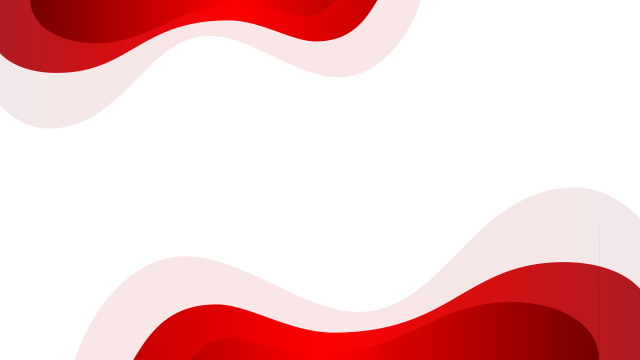
A WebGL 1 fragment shader for this background:

```glsl
precision highp float;
// Two corner stacks of flowing red waves on white: a pale sheet, a red sheet and a dark core.
// Each outline is a chain of cubic arcs measured from its corner; the upper left stack
// is the lower right one turned half a circle and shrunk.
uniform vec2 u_resolution;

// Signed distance below a cubic arc whose x always grows; positive is inside.
float arcDistance(vec2 q, vec2 a, vec2 b, vec2 c, vec2 d) {
  // Polynomial form of the arc
  vec2 k1 = 3.0 * (b - a);
  vec2 k2 = 3.0 * (c - b) - k1;
  vec2 k3 = d - a - k1 - k2;

  // Bisect for the parameter at this x
  float t = 0.5;
  float stepSize = 0.25;
  for (int i = 0; i < 10; i++) {
    float x = a.x + t * (k1.x + t * (k2.x + t * k3.x));
    t += stepSize * sign(q.x - x);
    stepSize *= 0.5;
  }
  vec2 offset = q - a - t * (k1 + t * (k2 + t * k3));
  vec2 tangent = k1 + t * (2.0 * k2 + 3.0 * t * k3);
  return dot(offset, vec2(tangent.y, -tangent.x)) / max(length(tangent), 0.0001);
}

// Outline: head (point, handle), three level extremes (handle in, x, handle out, y),
// then tail (handle, point).
float waveDistance(vec2 q, vec4 head, vec4 crest, vec4 trough, vec4 crest2, vec4 tail) {
  vec2 a = head.xy;
  vec2 b = head.zw;
  vec2 c = crest.xw;
  vec2 d = crest.yw;
  if (q.x > crest2.y) {
    a = crest2.yw;
    b = crest2.zw;
    c = tail.xy;
    d = tail.zw;
  } else if (q.x > crest.y) {
    vec4 m = crest;
    vec4 n = trough;
    if (q.x > trough.y) {
      m = trough;
      n = crest2;
    }
    a = m.yw;
    b = m.zw;
    c = n.xw;
    d = n.yw;
  }
  return arcDistance(q, a, b, c, d);
}

// Horizontal gradient with its brightest stop in the middle.
vec3 ramp(float x, float startX, float endX, vec3 startColor, vec3 middle, vec3 endColor) {
  vec3 color = mix(startColor, middle, clamp((x - startX) / (3.8 - startX), 0.0, 1.0));
  return mix(color, endColor, clamp((x - 3.8) / (endX - 3.8), 0.0, 1.0));
}

float coverage(float dist, float pixel) {
  return clamp(dist / pixel + 0.5, 0.0, 1.0);
}

void main() {
  vec2 canvas = vec2(7.68, 4.34);
  vec2 p = gl_FragCoord.xy / u_resolution * canvas;
  float pixel = canvas.x / u_resolution.x;

  // Coordinates from the nearer corner; the empty band between the stacks hides the switch
  vec2 q = vec2(canvas.x - p.x, p.y);
  if (p.y > 2.4) {
    q = vec2(p.x, canvas.y - p.y) / 0.745;
    pixel /= 0.745;
  }
  vec3 brightRed = vec3(1.0, 0.0, 0.0);
  vec3 color = vec3(1.0);

  // Pale outer sheet
  float pale = waveDistance(q, vec4(0.0, 1.71, 0.25, 1.95), vec4(0.5, 0.78, 2.0, 2.08),
    vec4(2.35, 3.38, 4.05, 0.58), vec4(4.75, 5.46, 6.1, 1.25), vec4(6.6, 0.6, 6.78, 0.0));
  vec3 blush = ramp(q.x, 0.0, 6.78, vec3(0.95, 0.91, 0.915), vec3(0.98, 0.9, 0.9),
    vec3(0.975, 0.9, 0.9));
  color = mix(color, blush, coverage(pale, pixel));

  // Red middle sheet
  float red = waveDistance(q, vec4(0.0, 0.86, 0.2, 1.08), vec4(0.55, 0.91, 2.1, 1.18),
    vec4(2.25, 3.68, 4.2, 0.33), vec4(4.7, 5.08, 5.6, 0.67), vec4(5.85, 0.4, 6.08, 0.0));
  vec3 crimson = ramp(q.x, 0.0, 6.08, vec3(0.68, 0.11, 0.13), brightRed, vec3(0.78, 0.0, 0.01));
  color = mix(color, crimson, coverage(red, pixel));

  // Dark core
  float core = waveDistance(q, vec4(0.49, 0.0, 0.49, 0.45), vec4(1.0, 1.55, 2.45, 0.7),
    vec4(2.85, 3.85, 4.35, 0.07), vec4(4.55, 4.98, 5.15, 0.26), vec4(5.3, 0.12, 5.4, 0.0));
  vec3 maroon = ramp(q.x, 0.49, 5.4, vec3(0.45, 0.0, 0.0), brightRed, vec3(0.74, 0.0, 0.0));
  color = mix(color, maroon, coverage(core, pixel));

  gl_FragColor = vec4(color, 1.0);
}
```
